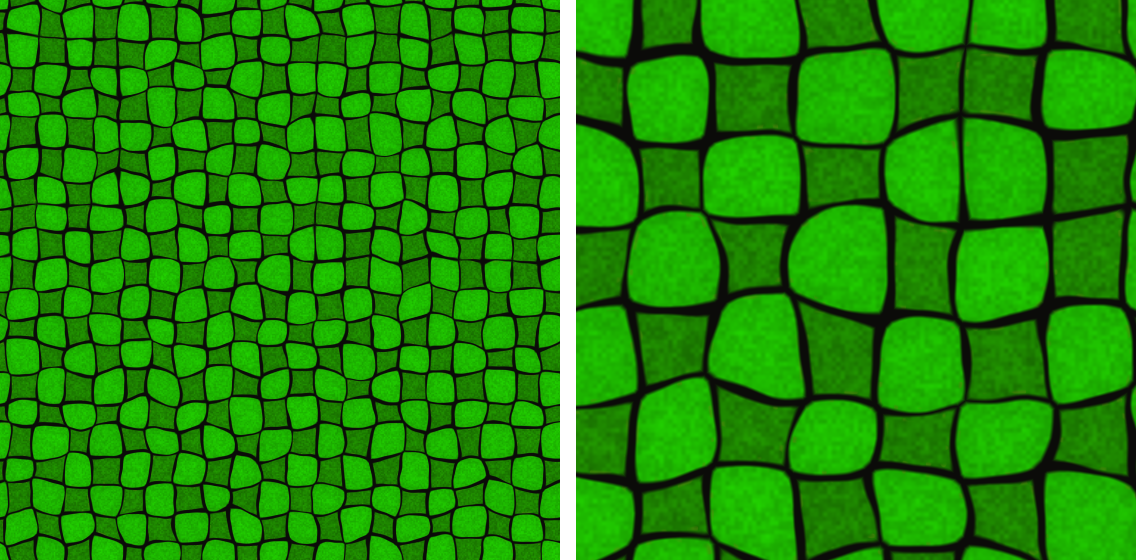
Left: the whole. Right: its middle third, enlarged.
A Shadertoy shader for this pattern:

```glsl
// Checkered green reptile scales: a jittered grid of rounded bright and smaller dark plates.
#define CELLS 20.0
#define GRID_OFFSET vec2(0.3, 0.7)
#define JITTER vec2(0.13, 0.23)
#define SWELL 0.15
#define ROUNDING 0.50
#define LINE_MIN -0.008
#define LINE_MAX 0.042
#define LINE_SOFT 0.05
#define GRAIN 0.16
#define BRIGHT vec3(0.112, 0.710, 0.0)
#define DARK vec3(0.112, 0.510, 0.0)
#define GROOVE vec3(0.045, 0.045, 0.035)

vec2 hash2(vec2 p) {
    vec3 q = fract(p.xyx * vec3(0.1031, 0.1030, 0.0973));
    q += dot(q, q.yzx + 33.33);
    return fract((q.xx + q.yz) * q.zy);
}

float valueNoise(vec2 p) {
    vec2 i = floor(p), f = fract(p);
    f = f * f * (3.0 - 2.0 * f);
    float low = mix(hash2(i).x, hash2(i + vec2(1, 0)).x, f.x);
    float high = mix(hash2(i + vec2(0, 1)).x, hash2(i + vec2(1, 1)).x, f.x);
    return mix(low, high, f.y);
}

float smoothMax(float a, float b, float k) {
    float h = max(k - abs(a - b), 0.0) / k;
    return max(a, b) + h * h * k * 0.25;
}

// Grid corner, displaced and wrapped so the surface tiles
vec2 corner(vec2 id) {
    return id + (hash2(mod(id, CELLS) + 7.0) * 2.0 - 1.0) * JITTER;
}

// Signed distance to the line a-b, positive on its right side
float side(vec2 p, vec2 a, vec2 b) {
    vec2 e = normalize(b - a);
    return dot(p - a, vec2(e.y, -e.x));
}

// Checker parity, with patches where the alternation slips
float isBright(vec2 id) {
    id = mod(id, CELLS);
    bool rightSlip = id.x > 10.5 && id.y > 9.5 && id.y < 17.5;
    bool leftSlip = id.x < 3.5 && id.y > 11.5 && id.y < 17.5;
    float slip = (rightSlip || leftSlip) ? 1.0 : 0.0;
    return 1.0 - mod(id.x + id.y + slip, 2.0);
}

// Distance to one plate; bright plates swell and have rounder corners
float plate(vec2 p, vec2 id, float bright) {
    vec2 a = corner(id), b = corner(id + vec2(1, 0));
    vec2 c = corner(id + vec2(1, 1)), d = corner(id + vec2(0, 1));
    float across = max(side(p, b, c), side(p, d, a));
    float down = max(side(p, a, b), side(p, c, d));
    return smoothMax(across, down, mix(0.08, ROUNDING, bright)) - SWELL * bright;
}

vec3 plateColor(vec2 id, float bright) {
    float variation = hash2(mod(id, CELLS) + 53.0).y - 0.5;
    return mix(DARK, BRIGHT, bright) * (1.0 + 0.06 * variation);
}

void mainImage(out vec4 fragColor, in vec2 fragCoord) {
    vec2 uv = fragCoord / iResolution.xy;
    vec2 p = uv * CELLS - GRID_OFFSET;
    float pixel = CELLS / iResolution.y;

    // Slight bends along the seams
    p += 0.07 * (vec2(valueNoise(p * 2.3 + 90.0), valueNoise(p * 2.3 + 140.0)) - 0.5);

    // Nearest two plates
    vec2 base = floor(p), nearId = base, nextId = base;
    float nearDist = 1e3, nextDist = 1e3;
    for (int y = -1; y <= 1; y++) {
        for (int x = -1; x <= 1; x++) {
            vec2 id = base + vec2(x, y);
            float d = plate(p, id, isBright(id));
            if (d < nearDist) {
                nextDist = nearDist; nextId = nearId;
                nearDist = d; nearId = id;
            } else if (d < nextDist) {
                nextDist = d; nextId = id;
            }
        }
    }
    float edge = 0.5 * (nextDist - nearDist);

    // Plate colour, blended across the seam
    float bright = isBright(nearId);
    vec3 nearColor = plateColor(nearId, bright);
    vec3 nextColor = plateColor(nextId, isBright(nextId));
    vec3 color = mix(nextColor, nearColor, 0.5 + 0.5 * clamp(edge * 2.0 / pixel, 0.0, 1.0));

    // Fine grain and a faint sheen
    float grain = valueNoise(uv * 380.0) + 0.5 * valueNoise(uv * 190.0 + 31.0) - 0.75;
    color *= 1.0 + GRAIN * mix(1.5, 1.0, bright) * grain;
    color *= 0.96 + 0.07 * smoothstep(0.0, 0.35, edge);

    // Uneven dark groove with sparse ochre flecks at its rim
    float width = mix(LINE_MIN, LINE_MAX, valueNoise(p * 1.9 + 20.0));
    float fleck = smoothstep(0.72, 0.9, valueNoise(uv * 210.0 + 70.0));
    float rim = smoothstep(0.03, 0.06, edge) * (1.0 - smoothstep(0.06, 0.10, edge));
    color = mix(color, vec3(0.36, 0.52, 0.06), 0.45 * fleck * rim);
    color = mix(GROOVE, color, smoothstep(width, width + max(LINE_SOFT, pixel), edge));

    fragColor = vec4(color, 1.0);
}
```
